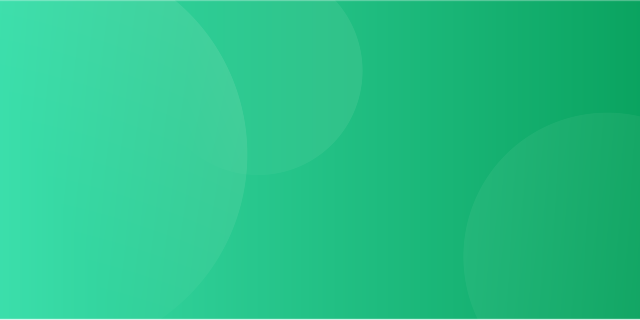
This background is drawn by a Shadertoy shader. Its source:

```glsl
// Three large translucent discs over a horizontal mint to emerald gradient.
// Each disc is a circle distance function whose opacity runs linearly along
// a chosen direction; thin pale lines close the top and bottom.

const vec3 MINT    = vec3(0.232, 0.872, 0.670);
const vec3 EMERALD = vec3(0.040, 0.640, 0.375);
const vec3 VEIL    = vec3(1.0, 0.97, 0.92);
const vec3 BORDER  = vec3(1.0);

// Coverage of a shape from its signed distance, softened over one pixel.
float coverage(float dist, float pixel) {
    return 1.0 - smoothstep(-0.5 * pixel, 0.5 * pixel, dist);
}

// Lays a veil disc over base; opacity runs from x to y along the unit direction.
vec3 addDisc(vec3 base, vec2 p, vec2 center, float radius,
             vec2 direction, vec2 opacity, float pixel) {
    vec2 local = p - center;
    float along = clamp(0.5 + 0.5 * dot(local, direction) / radius, 0.0, 1.0);
    float alpha = max(mix(opacity.x, opacity.y, along), 0.0);
    return mix(base, VEIL, alpha * coverage(length(local) - radius, pixel));
}

void mainImage(out vec4 fragColor, in vec2 fragCoord) {
    // Canvas height is one unit; x is scaled so the width is always two.
    float pixel = 1.0 / iResolution.y;
    vec2 uv = fragCoord / iResolution.xy;
    vec2 p = vec2(2.0 * uv.x, uv.y);

    // Background gradient
    vec3 color = mix(MINT, EMERALD, uv.x);

    // Discs: upper middle, left, lower right
    const vec2 RIGHT = vec2(1.0, 0.0);
    const vec2 UP_RIGHT = vec2(0.906, 0.423);
    const vec2 DOWN_RIGHT = vec2(0.707, -0.707);
    color = addDisc(color, p, vec2(0.807, 0.779), 0.326, RIGHT, vec2(-0.015, 0.078), pixel);
    color = addDisc(color, p, vec2(0.148, 0.518), 0.625, UP_RIGHT, vec2(-0.090, 0.098), pixel);
    color = addDisc(color, p, vec2(1.898, 0.198), 0.450, DOWN_RIGHT, vec2(0.052, 0.026), pixel);

    // Pale border lines
    const float LINE_WIDTH = 0.0039;
    color = mix(color, BORDER, 0.28 * coverage(1.0 - p.y - LINE_WIDTH, pixel));
    color = mix(color, BORDER, 0.80 * coverage(p.y - LINE_WIDTH, pixel));

    fragColor = vec4(color, 1.0);
}
```
